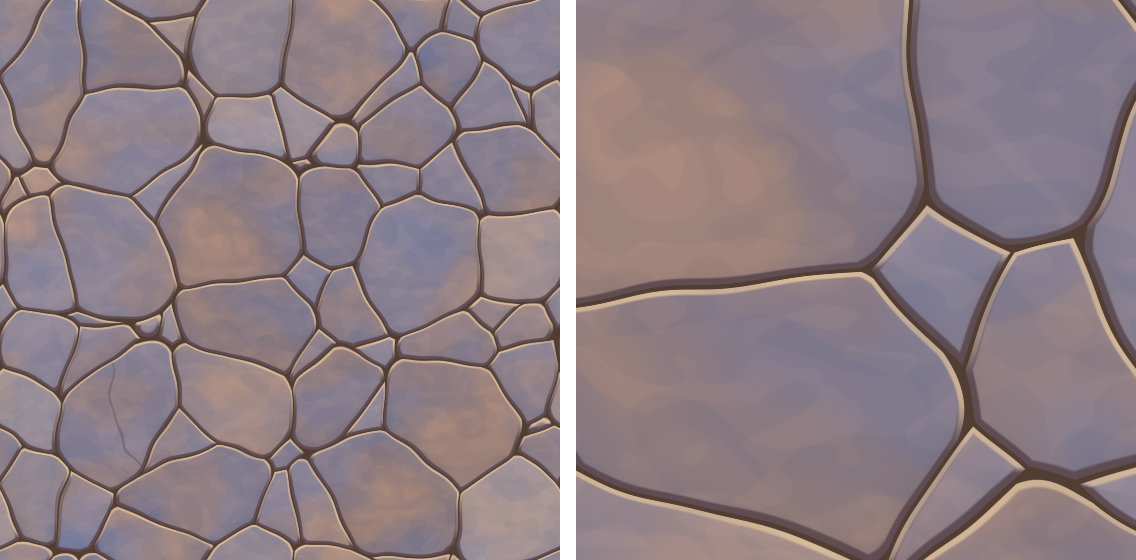
Left: the whole. Right: its middle third, enlarged.
Give the GLSL for this texture, as a Shadertoy shader.

```glsl
// Painted flagstones: a wrapping power diagram of uneven stones with pebbles
// in the junctions. Hard edge distance keeps the seams tight, a soft minimum
// rounds the corners, and layered noise paints the faces in crisp dabs.

const float GRID = 6.0;             // stones across and up
const float JITTER = 0.86;
const float SIZE_SPREAD = 0.72;
const float PEBBLE_SHARE = 0.8;
const float PEBBLE_MIN = 0.055;     // lengths are in grid cells
const float PEBBLE_MAX = 0.18;
const float STONE_ROUNDING = 0.06;
const float PEBBLE_ROUNDING = 0.028;
const float ROUNDING_SLACK = 0.45;
const float GAP = 0.008;
const float RIM_WIDTH = 0.022;
const float BEVEL_WIDTH = 0.026;
const vec2 LIGHT = vec2(0.18, 0.98);

const vec3 MAUVE = vec3(0.58, 0.51, 0.53);
const vec3 LILAC = vec3(0.54, 0.51, 0.58);
const vec3 SALMON = vec3(0.65, 0.54, 0.505);
const vec3 BLUE = vec3(0.43, 0.47, 0.63);
const vec3 PALE = vec3(0.66, 0.61, 0.62);
const vec3 CREAM = vec3(0.84, 0.73, 0.60);
const vec3 BEVEL = vec3(0.36, 0.285, 0.31);
const vec3 EARTH = vec3(0.32, 0.24, 0.20);

const int MAINS = 25;
const int MAX_SITES = 41;

vec2 hash2(vec2 c) {
  uvec2 v = uvec2(ivec2(c)) * 1664525u + 1013904223u;
  for (int i = 0; i < 2; i++) {
    v.x += v.y * 1664525u;
    v.y += v.x * 1664525u;
    v ^= v >> 16u;
  }
  return vec2(v & 65535u) / 65535.0;
}

float slope(vec2 cell, vec2 offset, vec2 period) {
  float a = 6.28318 * hash2(mod(cell, period) + 200.0).x;
  return dot(vec2(cos(a), sin(a)), offset);
}

// Gradient noise that wraps; freq is whole
float noise(vec2 uv, vec2 freq) {
  vec2 p = uv * freq, i = floor(p), f = p - i, e = vec2(1.0, 0.0);
  vec2 u = f * f * f * (f * (f * 6.0 - 15.0) + 10.0);
  return mix(mix(slope(i, f, freq), slope(i + e.xy, f - e.xy, freq), u.x),
             mix(slope(i + e.yx, f - e.yx, freq), slope(i + 1.0, f - 1.0, freq), u.x), u.y);
}

// Site: xy position, z weight, w random id
float power(vec2 p, vec4 site) {
  vec2 d = p - site.xy;
  return dot(d, d) - site.z;
}

vec3 paintFace(vec2 uv, float id) {
  vec2 shifted = uv + id * vec2(3.7, 5.3);
  vec2 smear = uv + 0.025 * vec2(noise(uv, vec2(9.0)), noise(uv, vec2(11.0)));
  float mood = 0.8 * noise(smear, vec2(4.0)) + 0.5 * noise(shifted, vec2(8.0, 10.0))
             + 0.35 * (id - 0.5);
  vec3 col = mix(MAUVE, LILAC, smoothstep(-0.08, 0.16, mood));
  col = mix(col, SALMON, smoothstep(0.12, 0.36, -mood));
  col = mix(col, BLUE, 0.5 * smoothstep(0.2, 0.5, noise(smear + 0.37, vec2(5.0, 6.0))));
  col = mix(col, PALE, 0.45 * step(0.85, fract(id * 37.0)));
  col += 0.05 * (fract(id * 91.0) - 0.6);
  // Overlapping brush dabs
  for (int i = 0; i < 3; i++) {
    vec2 freq = vec2(7.0, 10.0) * exp2(float(i));
    float n = noise(shifted + 0.29 * float(i) + 0.6 * (smear - uv), freq);
    float dab = smoothstep(-0.03, 0.03, n - 0.1) - 0.35;
    col += dab * vec3(0.022, 0.013, 0.004) * (i == 1 ? -1.0 : 1.0);
  }
  return col;
}

void mainImage(out vec4 fragColor, in vec2 fragCoord) {
  vec2 uv = fragCoord / iResolution.xy;
  float px = GRID / iResolution.y;
  vec2 p = uv * GRID + 0.08 * vec2(noise(uv, vec2(12.0)), noise(uv + 0.43, vec2(12.0)));
  vec2 base = floor(p);

  // Large stones
  vec4 sites[MAX_SITES];
  for (int i = 0; i < MAINS; i++) {
    vec2 cell = base + vec2(i % 5, i / 5) - 2.0, wrapped = mod(cell, GRID);
    vec2 extra = hash2(wrapped + 30.0);
    sites[i] = vec4(cell + 0.5 + JITTER * (hash2(wrapped) - 0.5), SIZE_SPREAD * extra.x, extra.y);
  }

  // Pebbles climb from the middle of four stones to their junction
  int count = MAINS;
  for (int k = 0; k < 16; k++) {
    int a = k % 4, b = k / 4, first = b * 5 + a;
    vec2 h = hash2(mod(base + vec2(a, b) - 1.0, GRID) + 60.0);
    if (h.x > PEBBLE_SHARE) continue;
    vec2 q = 0.25 * (sites[first] + sites[first + 1] + sites[first + 5] + sites[first + 6]).xy;
    float low = 0.0;
    for (int s = 0; s < 7; s++) {
      vec2 nearest = q;
      low = 1e3;
      for (int n = 0; n < 4; n++) {
        vec4 stone = sites[first + (n / 2) * 5 + n % 2];
        float pw = power(q, stone);
        if (pw < low) { low = pw; nearest = stone.xy; }
      }
      if (s < 6) q += 0.07 * normalize(q - nearest + 1e-5);
    }
    float radius = mix(PEBBLE_MIN, PEBBLE_MAX, h.y * h.y * h.y);
    sites[count++] = vec4(q, 1.5 * radius - low, h.y);
  }

  // Owning stone
  int own = 0;
  float best = 1e3;
  for (int i = 0; i < count; i++) {
    float pw = power(p, sites[i]);
    if (pw < best) { best = pw; own = i; }
  }

  // Hard and soft distance to its outline, and outward normal
  vec4 site = sites[own];
  float rounding = own < MAINS ? STONE_ROUNDING : PEBBLE_ROUNDING;
  float total = 1e-20, hard = 1e3;
  vec2 outward = vec2(0.0);
  for (int i = 0; i < count; i++) {
    if (i == own) continue;
    vec2 away = sites[i].xy - site.xy;
    float len = max(length(away), 1e-3);
    float d = (power(p, sites[i]) - best) / (2.0 * len);
    float w = exp(-d / rounding);
    hard = min(hard, d);
    total += w;
    outward += w * away / len;
  }
  float inside = min(hard - GAP, rounding * (ROUNDING_SLACK - log(total)));
  float facing = dot(outward, LIGHT) / max(length(outward), 1e-12);
  float lit = smoothstep(-0.25, 0.6, facing);

  // Face, with a fine crack across a few stones
  vec3 col = paintFace(uv, site.w);
  float crack = dot(p - site.xy, vec2(1.0, 0.35)) + 0.2 * noise(uv, vec2(16.0));
  float cracked = own < MAINS ? step(0.94, fract(site.w * 57.0)) : 0.0;
  col = mix(col, BEVEL, 0.4 * cracked * (1.0 - smoothstep(0.003, 0.01 + px, abs(crack))));

  // Edge light, shaded bevel, cream rim, earth between
  float depth = max(inside, 0.0);
  col += vec3(0.03, 0.02, 0.008) * lit * exp(-depth / 0.07);
  col *= 1.0 - 0.07 * (1.0 - lit) * exp(-depth / 0.06);
  float bevel = 1.0 - smoothstep(BEVEL_WIDTH * 0.7, BEVEL_WIDTH + px, inside);
  col = mix(col, BEVEL, 0.92 * bevel * (1.0 - lit));
  float rim = 1.0 - smoothstep(RIM_WIDTH * 0.6, RIM_WIDTH + 0.7 * px, inside);
  float strength = lit * (0.85 + 0.5 * noise(uv + 0.2, vec2(14.0)));
  col = mix(col, CREAM, clamp(rim * strength, 0.0, 1.0));
  col = mix(EARTH, col, smoothstep(-0.6 * px, 0.6 * px, inside));
  fragColor = vec4(col, 1.0);
}
```
